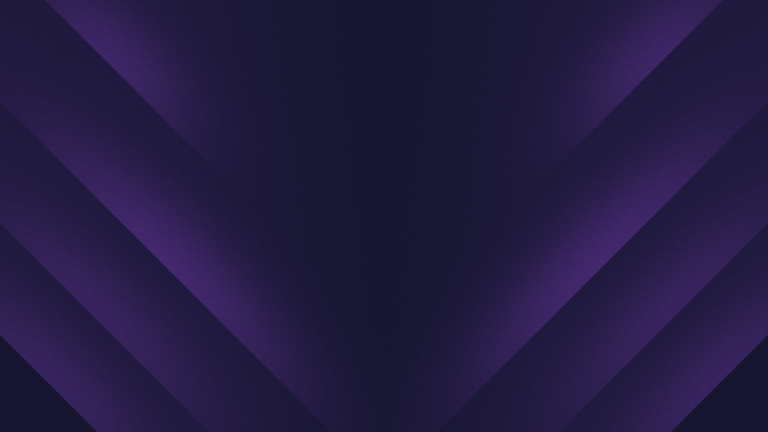
A Shadertoy shader for this background:

```glsl
// Dark violet chevron of layered diagonal bands with glowing edges and leather grain.

#define NAVY vec3(0.085, 0.085, 0.190)
#define VIOLET vec3(0.280, 0.162, 0.450)
#define HAZE 0.18            // faint violet towards the sides
#define GLOW_WIDTH 0.17      // reach of a glow across its band
#define GRAIN_SCALE vec2(60.0, 95.0)
#define GRAIN_DEPTH 0.045
#define BANDS 4

// Each band: edge position across, glow centre along, glow length, strength.
const vec4 bands[BANDS] = vec4[BANDS](
    vec4(-0.664, 0.90, 0.50, 0.50),
    vec4(-0.405, 0.95, 0.50, 0.52),
    vec4(-0.123, 0.90, 0.58, 0.74),
    vec4( 0.215, 1.50, 0.34, 0.62));

vec2 hash2(vec2 p) {
    vec3 q = fract(p.xyx * vec3(0.1031, 0.1030, 0.0973));
    q += dot(q, q.yzx + 33.33);
    return fract((q.xx + q.yz) * q.zy);
}

// Distance to the nearest scattered cell point.
float cellular(vec2 p) {
    vec2 cell = floor(p), local = fract(p);
    float nearest = 2.0;
    for (int y = -1; y <= 1; y++)
    for (int x = -1; x <= 1; x++) {
        vec2 offset = vec2(x, y);
        vec2 toPoint = offset + hash2(cell + offset + 100.0) - local;
        nearest = min(nearest, dot(toPoint, toPoint));
    }
    return sqrt(nearest);
}

// Cellular relief lit from above.
float grain(vec2 p) {
    vec2 q = p * GRAIN_SCALE;
    q += 0.4 * sin(q.yx * 0.37);
    return cellular(q + vec2(0.15, 0.3)) - cellular(q - vec2(0.15, 0.3));
}

void mainImage(out vec4 fragColor, in vec2 fragCoord) {
    vec2 p = (fragCoord - vec2(0.5 * iResolution.x, 0.0)) / iResolution.y;
    float side = abs(p.x);
    float across = p.y - side;   // rises inwards, over the diagonals
    float along = p.y + side;    // rises outwards, along the diagonals
    float soft = 1.0 / iResolution.y;

    // Paint bands from the outer corners towards the centre.
    float haze = HAZE * smoothstep(-0.05, 0.55, side + 0.12 * (1.0 - p.y));
    float light = 0.0;
    for (int i = 0; i < BANDS; i++) {
        vec4 band = bands[i];
        float depth = across - band.x;
        float u = max(depth, 0.0) / GLOW_WIDTH;
        float v = (along - band.y) / band.z;
        float glow = band.w * exp(-u * u - v * v);
        light = mix(light, haze + glow, smoothstep(-soft, soft, depth));
    }

    vec3 color = mix(NAVY, VIOLET, light);
    color *= 1.0 + GRAIN_DEPTH * grain(p);
    fragColor = vec4(color, 1.0);
}
```
